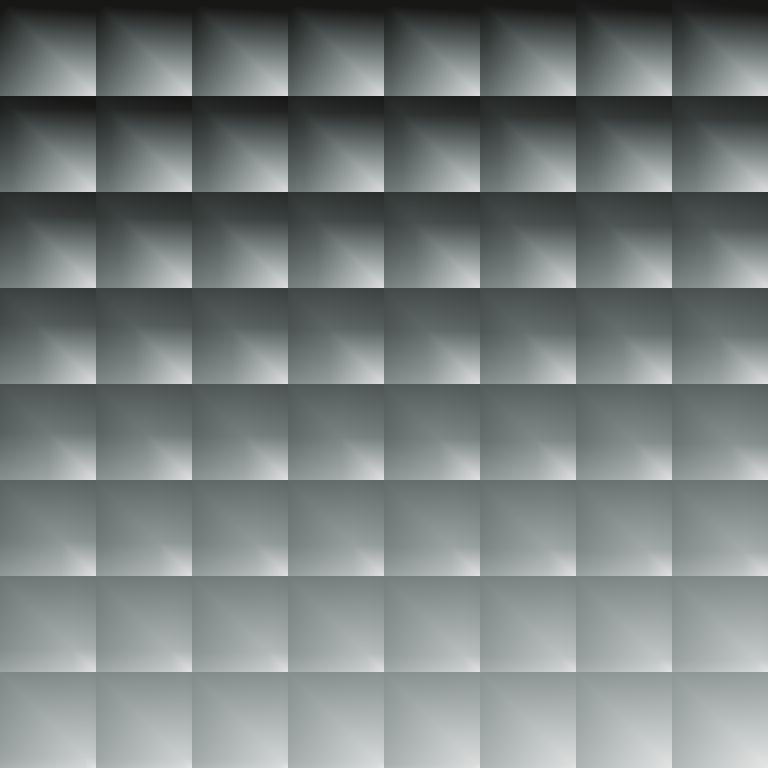
This pattern is drawn by a Shadertoy shader. Its source:

```glsl
// An 8 by 8 board of shaded squares: slices of a colour cube turned to grey.
// Red runs across a square, green down it, blue from one square to the next;
// each hue has its own grey weight, which makes the diagonal and level folds.

#define TILES 8.0
#define PRIMARY_WEIGHTS vec3(-0.06, 0.42, 0.64)    // red, green, blue
#define SECONDARY_WEIGHTS vec3(0.78, 0.66, 0.96)   // cyan, magenta, yellow
#define BLACK_CLIP 0.06
#define SHADOW vec3(0.09, 0.09, 0.086)
#define HIGHLIGHT vec3(0.90, 0.90, 0.90)
#define MID_TINT vec3(-0.14, 0.0, -0.005)
#define SAMPLES 2

// Position in the colour cube for a point on the canvas, y counted downward
vec3 cubeColour(vec2 p) {
    vec2 grid = clamp(p, 0.0, 0.99999) * TILES;
    vec2 cell = floor(grid);
    float slice = (cell.x + cell.y * TILES) / (TILES * TILES - 1.0);
    return vec3(fract(grid), slice);
}

// Grey built from the neutral part, the secondary hue and the primary hue
float weightedGrey(vec3 c) {
    float low = min(c.r, min(c.g, c.b));
    float high = max(c.r, max(c.g, c.b));
    float middle = c.r + c.g + c.b - low - high;

    vec3 pw = PRIMARY_WEIGHTS;
    vec3 sw = SECONDARY_WEIGHTS;
    float primary = c.r >= high ? pw.r : (c.g >= high ? pw.g : pw.b);
    float secondary = c.r <= low ? sw.r : (c.g <= low ? sw.g : sw.b);

    return low + (middle - low) * secondary + (high - middle) * primary;
}

// Soft black to near white, with cool middle tones
vec3 toneRamp(float grey) {
    float g = clamp((grey - BLACK_CLIP) / (1.0 - BLACK_CLIP), 0.0, 1.0);
    return mix(SHADOW, HIGHLIGHT, g) + MID_TINT * g * (1.0 - g);
}

void mainImage(out vec4 fragColor, in vec2 fragCoord) {
    vec3 total = vec3(0.0);

    // Average a few points per pixel to smooth the square edges
    for (int j = 0; j < SAMPLES; j++) {
        for (int i = 0; i < SAMPLES; i++) {
            vec2 offset = (vec2(i, j) + 0.5) / float(SAMPLES) - 0.5;
            vec2 p = (fragCoord + offset) / iResolution.xy;
            p.y = 1.0 - p.y;
            total += toneRamp(weightedGrey(cubeColour(p)));
        }
    }

    fragColor = vec4(total / float(SAMPLES * SAMPLES), 1.0);
}
```
